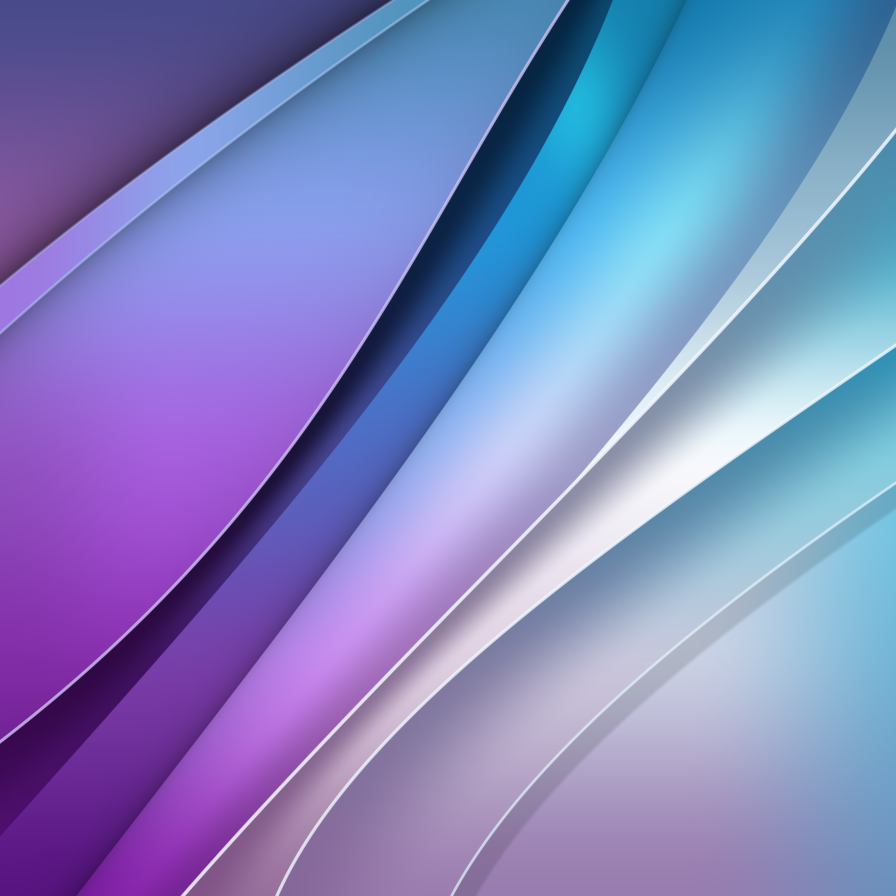
Give the GLSL for this background, as a Shadertoy shader.

```glsl
// Cubic through four values spaced evenly over 0..1
float cubic(float t, vec4 v) {
    float u = 3.0 * t, a = u - 1.0, b = u - 2.0, c = u - 3.0;
    return dot(v, vec4(-a * b * c / 6.0, u * b * c / 2.0, -u * a * c / 2.0, u * a * b / 6.0));
}

// Signed distance to a curve, positive on its low side
float edge(float along, float across, vec4 v) {
    float h = 0.005;
    float slope = (cubic(along + h, v) - cubic(along - h, v)) / (2.0 * h);
    return (cubic(along, v) - across) / sqrt(1.0 + slope * slope);
}

float blend(float s) { return smoothstep(-0.15, 1.15, s); }

// Five colour stops spaced evenly over 0..1
vec3 ramp(float t, vec3 a, vec3 b, vec3 c, vec3 d, vec3 e) {
    float s = 4.0 * t;
    vec3 col = mix(a, b, blend(s));
    col = mix(col, c, blend(s - 1.0));
    col = mix(col, d, blend(s - 2.0));
    return mix(col, e, blend(s - 3.0));
}

float fill(float d, float px) { return smoothstep(-px, px, d); }

float line(float d, float width, float px) {
    return 1.0 - smoothstep(width - px, width + px, abs(d));
}

float shade(float d, float amount, float width) {
    return 1.0 - amount * exp(-max(d, 0.0) / width);
}

// Position across a band, from 0 at its left to 1 at its right
float bandPos(float left, float right) {
    return clamp(-left / max(right - left, 0.001), 0.0, 1.0);
}

void mainImage(out vec4 fragColor, in vec2 fragCoord) {
    vec2 p = fragCoord / iResolution.xy;
    float px = 0.8 / iResolution.y;
    float y = p.y;

    // Edges, ordered from upper left to lower right
    float ribbonTop = edge(p.x, y, vec4(0.681, 0.930, 1.143, 1.35));
    float ribbonLow = edge(p.x, y, vec4(0.628, 0.898, 1.124, 1.33));
    float petal = edge(y, p.x, vec4(-0.26, 0.182, 0.435, 0.634));
    float gap = edge(y, p.x, vec4(-0.059, 0.236, 0.499, 0.684));
    float crease = edge(y, p.x, vec4(0.085, 0.341, 0.577, 0.766));
    float wedge = edge(y, p.x, vec4(0.25, 0.53, 0.805, 1.003));
    float blade = edge(y, p.x, vec4(0.204, 0.517, 0.837, 1.109));
    float fold = edge(y, p.x, vec4(0.309, 0.609, 1.075, 1.5));
    float rim = edge(y, p.x, vec4(0.504, 0.823, 1.315, 1.82));

    // Lower right sheet with a narrow shadow band
    vec3 sheetLeft = mix(vec3(0.60, 0.49, 0.69), vec3(0.80, 0.83, 0.90), smoothstep(0.0, 0.3, y));
    vec3 sheetRight = mix(vec3(0.40, 0.57, 0.74), vec3(0.42, 0.76, 0.88), clamp(y * 2.5, 0.0, 1.0));
    vec3 col = mix(sheetLeft, sheetRight, smoothstep(0.76, 1.06, p.x));
    col *= 1.0 - 0.13 * smoothstep(-0.027, -0.021, rim);

    // Pale strip between fold and rim
    vec3 nearCol = ramp(y, vec3(0.53, 0.40, 0.60), vec3(0.50, 0.48, 0.63), vec3(0.30, 0.55, 0.67),
                        vec3(0.02, 0.60, 0.78), vec3(0.02, 0.50, 0.70));
    vec3 farCol = ramp(y, vec3(0.60, 0.48, 0.68), vec3(0.80, 0.78, 0.86), vec3(0.50, 0.80, 0.87),
                       vec3(0.20, 0.70, 0.82), vec3(0.10, 0.60, 0.75));
    vec3 strip = mix(nearCol, farCol, smoothstep(0.0, 0.85, bandPos(fold, rim)));
    col = mix(col, strip, fill(rim, px));
    col = mix(col, vec3(0.88, 0.95, 0.98), 0.75 * line(rim, 0.0015, px));

    // Bright strip between blade and fold
    nearCol = ramp(y, vec3(0.50, 0.32, 0.52), vec3(0.55, 0.46, 0.60), vec3(0.55, 0.57, 0.66),
                   vec3(0.33, 0.57, 0.69), vec3(0.20, 0.50, 0.65));
    farCol = ramp(y, vec3(0.58, 0.42, 0.60), vec3(0.87, 0.81, 0.88), vec3(0.98, 0.99, 1.0),
                  vec3(0.22, 0.66, 0.78), vec3(0.20, 0.60, 0.72));
    strip = mix(nearCol, farCol, smoothstep(0.05, 0.8, bandPos(blade, fold)));
    col = mix(col, strip, fill(fold, px));
    col = mix(col, vec3(0.95, 0.98, 1.0), 0.8 * line(fold, 0.0018, px));

    // Translucent wedge
    vec3 glass = mix(vec3(0.92, 0.96, 0.98), vec3(0.60, 0.74, 0.82), smoothstep(0.5, 0.78, y));
    glass = mix(glass, vec3(0.36, 0.55, 0.66), smoothstep(0.72, 1.0, y));
    col = mix(col, glass, fill(blade, px));

    // Main beam, lit along its middle
    float body = min(wedge, blade);
    float u = bandPos(crease, body);
    nearCol = ramp(y, vec3(0.47, 0.10, 0.62), vec3(0.70, 0.48, 0.89), vec3(0.58, 0.70, 0.95),
                   vec3(0.30, 0.72, 0.95), vec3(0.08, 0.48, 0.68));
    vec3 midCol = ramp(y, vec3(0.52, 0.13, 0.66), vec3(0.78, 0.53, 0.93), vec3(0.80, 0.82, 0.97),
                       vec3(0.50, 0.87, 0.96), vec3(0.13, 0.52, 0.72));
    farCol = ramp(y, vec3(0.45, 0.13, 0.57), vec3(0.64, 0.43, 0.73), vec3(0.62, 0.63, 0.79),
                  vec3(0.42, 0.60, 0.75), vec3(0.17, 0.38, 0.57));
    vec3 beam = mix(mix(nearCol, midCol, smoothstep(0.0, 0.55, u)), farCol, smoothstep(0.5, 1.0, u));
    col = mix(col, beam * shade(-crease, 0.12, 0.008), fill(body, px));
    col = mix(col, vec3(0.95, 0.97, 1.0), 0.85 * line(blade, 0.002, px));

    // Blue ribbon with a cyan glow
    vec3 blue = ramp(y, vec3(0.34, 0.07, 0.50), vec3(0.48, 0.24, 0.66), vec3(0.32, 0.42, 0.77),
                     vec3(0.12, 0.60, 0.86), vec3(0.08, 0.50, 0.68));
    vec2 q = (p - vec2(0.645, 0.885)) / vec2(0.05, 0.085);
    blue += vec3(0.03, 0.17, 0.10) * exp(-dot(q, q));
    col = mix(col, blue * shade(crease, 0.25, 0.015), fill(crease, px));

    // Dark gap beneath the petal
    nearCol = ramp(y, vec3(0.30, 0.04, 0.42), vec3(0.19, 0.03, 0.27), vec3(0.10, 0.07, 0.22),
                   vec3(0.04, 0.14, 0.27), vec3(0.02, 0.15, 0.26));
    farCol = ramp(y, vec3(0.33, 0.06, 0.45), vec3(0.24, 0.06, 0.36), vec3(0.27, 0.27, 0.56),
                  vec3(0.10, 0.30, 0.52), vec3(0.04, 0.28, 0.42));
    col = mix(col, mix(nearCol, farCol, smoothstep(0.15, 1.0, bandPos(petal, gap))), fill(gap, px));

    // Large petal
    vec3 leaf = ramp(y, vec3(0.45, 0.10, 0.65), vec3(0.60, 0.20, 0.77), vec3(0.66, 0.38, 0.88),
                     vec3(0.55, 0.63, 0.94), vec3(0.30, 0.56, 0.74));
    float leftDim = (1.0 - smoothstep(0.0, 0.2, p.x)) * (1.0 - smoothstep(0.45, 0.75, y));
    leaf *= (1.0 - 0.14 * leftDim) * shade(ribbonLow, 0.32, 0.025) * shade(petal, 0.08, 0.05);
    col = mix(col, leaf, fill(petal, px));
    col = mix(col, vec3(0.82, 0.78, 0.96), 0.8 * line(petal, 0.0017, px));

    // Upper ribbon and shadowed corner
    vec3 ribbon = mix(vec3(0.62, 0.47, 0.88), vec3(0.55, 0.65, 0.92), smoothstep(0.0, 0.24, p.x));
    ribbon = mix(ribbon, vec3(0.32, 0.58, 0.74), smoothstep(0.18, 0.48, p.x));
    col = mix(col, ribbon, fill(-ribbonLow, px));
    col = mix(col, vec3(0.70, 0.80, 0.98), 0.55 * line(ribbonLow, 0.0014, px));
    vec3 corner = mix(vec3(0.61, 0.37, 0.67), vec3(0.28, 0.29, 0.54), smoothstep(0.65, 1.03, y));
    col = mix(col, corner * shade(-ribbonTop, 0.5, 0.03), fill(-ribbonTop, px));
    col = mix(col, vec3(0.70, 0.76, 0.97), 0.4 * line(ribbonTop, 0.0014, px));

    fragColor = vec4(clamp(col, 0.0, 1.0), 1.0);
}
```
